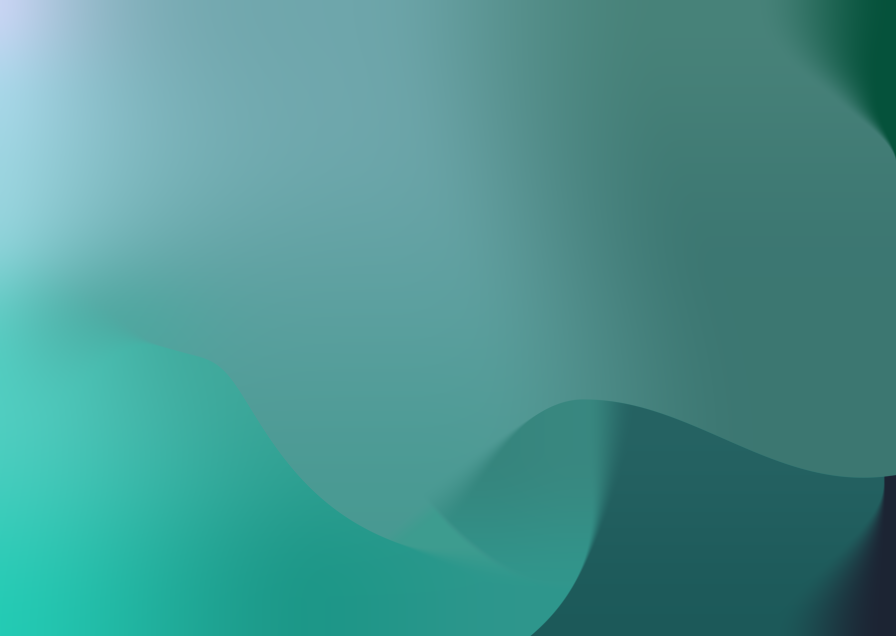
Write a Shadertoy shader that draws this background.

```glsl
// Antialiased or deliberately blurred step around zero
float softStep(float d, float blur) {
    return smoothstep(-blur, blur, d);
}

// Broad backdrop: pale left side, teal middle, deep green right
vec3 backdrop(vec2 p) {
    vec3 pale = mix(vec3(.31, .79, .74), vec3(.60, .83, .87), smoothstep(.33, .72, p.y));
    pale = mix(pale, vec3(.66, .84, .91), smoothstep(.68, .90, p.y));
    pale = mix(pale, vec3(.78, .83, .95), smoothstep(.84, 1., p.y));
    vec3 teal = mix(vec3(.28, .60, .57), vec3(.43, .65, .67), smoothstep(.1, .9, p.y));
    vec3 deep = mix(vec3(.235, .465, .445), vec3(.28, .51, .475), smoothstep(.55, 1., p.y));

    float reach = mix(.075, .165, smoothstep(.42, .75, p.y));
    reach -= .045 * smoothstep(.75, 1., p.y);
    vec3 col = mix(teal, pale, exp(-pow(p.x / reach, 1.4)));
    float ridge = .535 + .11 * smoothstep(0., .7, 1. - p.y);
    col = mix(col, vec3(.36, .59, .58), .6 * softStep(p.x - ridge + .04, .14));
    col = mix(col, deep, smoothstep(-.11, .20, p.x - ridge));

    // Shade resting on the crest of the wave
    vec2 q = (p - vec2(.13, .48)) / vec2(.11, .09);
    return mix(col, vec3(.28, .66, .62), .6 * exp(-dot(q, q)));
}

// Height of the turquoise wave
float waveTop(float x) {
    float d = x - .254;
    float slide = .5 * (d + sqrt(d * d + .00068));
    return .478 - .022 * smoothstep(.117, .221, x) - .361 * (1. - exp(-slide / .0977));
}

// Height of the dark fold: a rounded shoulder, then a long swell
float foldTop(float x) {
    float d = x - .651;
    float d2 = min(d * d, .046);
    return d < 0. ? .372 - 9.2 * d2 + 100. * d2 * d2
                  : .3105 + .0615 * cos(3.14159 * d / .3125);
}

void mainImage(out vec4 fragColor, in vec2 fragCoord) {
    vec2 p = fragCoord / iResolution.xy;
    float aa = .8 / iResolution.y;
    vec3 col = backdrop(p);

    // Small bright facet beside the fold
    float run = p.x - .484;
    float crease = .203 - 1.6 * run + 5. * run * run;
    float facet = softStep(crease - p.y, .006) * softStep(.203 + 1.1 * run - p.y, .02);
    col = mix(col, vec3(.24, .61, .56), facet * step(p.x, .65));

    // Turquoise wave, blurred where it meets the left side
    vec3 bright = mix(vec3(.14, .80, .71), vec3(.32, .81, .76), smoothstep(0., .38, p.y));
    vec3 trough = mix(vec3(.11, .59, .53), vec3(.25, .66, .61), smoothstep(.05, .45, p.y));
    trough = mix(trough, vec3(.18, .59, .55), smoothstep(.32, .60, p.x));
    float falloff = mix(.37, .25, smoothstep(.2, .5, p.y));
    vec3 wave = mix(bright, trough, smoothstep(-.04, falloff, p.x));
    float waveBlur = aa + .15 * (1. - smoothstep(.02, .18, p.x))
                   + .03 * smoothstep(.44, .56, p.x);
    col = mix(col, wave, softStep(waveTop(p.x) - p.y, waveBlur));

    // Fold, fading into the wave at its foot
    float foldBlur = aa + .05 * (1. - smoothstep(.48, .60, p.x));
    float fold = softStep(foldTop(p.x) - p.y, foldBlur);
    vec3 foldColor = mix(vec3(.21, .52, .49), vec3(.22, .53, .50), smoothstep(.54, .64, p.x));
    foldColor = mix(vec3(.19, .59, .55), foldColor, smoothstep(.05, .29, p.y));
    float aboveCrease = max(softStep(p.y - crease, .008), step(.644, p.x));
    col = mix(col, foldColor, fold * aboveCrease);

    // Dark side of the fold, with a divide that sharpens downward
    float divide = .685 - .093 * exp(-p.y / .11);
    float darkBlur = aa + .027 * smoothstep(.08, .38, p.y);
    vec3 dark = mix(vec3(.11, .35, .35), vec3(.145, .385, .385), smoothstep(0., .35, p.y));
    float navyBlur = aa + .125 * (1. - smoothstep(0., .24, p.y));
    float navy = smoothstep(-navyBlur, aa, p.x - .987);
    dark = mix(dark, vec3(.11, .14, .20), navy);
    col = mix(col, dark, fold * softStep(p.x - divide, darkBlur));

    // Green corner, diffuse at the top and crisp at its tip
    float drop = 1. - p.y;
    float cornerBlur = aa + .155 * (1. - smoothstep(0., .25, drop));
    float cornerEdge = .980 + .022 * smoothstep(.16, .27, drop)
                     + .015 * (1. - smoothstep(0., .12, drop));
    float corner = smoothstep(-cornerBlur, aa, p.x - cornerEdge);
    col = mix(col, vec3(.02, .32, .23), corner);

    fragColor = vec4(col, 1.);
}
```
